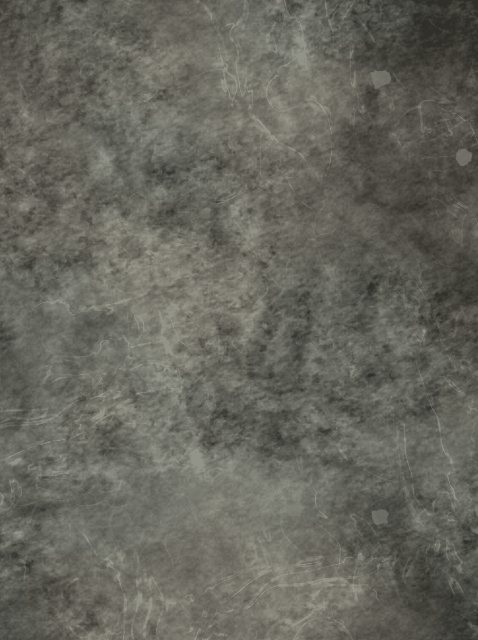
Give the GLSL for this texture, as a WebGL 2 fragment shader.

```glsl
#version 300 es
precision highp float;

uniform vec2 u_resolution;
out vec4 fragColor;

float hash(vec2 cell) {
    uvec2 k = uvec2(ivec2(cell)) * uvec2(1597u, 3571u);
    uint h = (k.x ^ (k.y << 7)) * 2747u + k.y;
    h = (h ^ (h >> 15)) * 73244475u;
    h = (h ^ (h >> 16)) * 73244475u;
    return float((h ^ (h >> 16)) & 65535u) / 65535.0;
}

float noise(vec2 p) {
    vec2 i = floor(p), f = fract(p);
    f = f * f * (3.0 - 2.0 * f);
    return mix(mix(hash(i), hash(i + vec2(1, 0)), f.x),
               mix(hash(i + vec2(0, 1)), hash(i + vec2(1, 1)), f.x), f.y);
}

float fbm(vec2 p, int octaves) {
    float sum = 0.0, weight = 0.5, total = 0.0;
    for (int i = 0; i < octaves; i++) {
        sum += weight * noise(p);
        total += weight;
        weight *= 0.52;
        p = mat2(1.6, 1.2, -1.2, 1.6) * p + 17.3;
    }
    return sum / total;
}

vec2 turn(vec2 p, float angle) {
    float c = cos(angle), s = sin(angle);
    return vec2(c * p.x + s * p.y, c * p.y - s * p.x);
}

// Thin broken creases running along one direction, confined to patches
float creases(vec2 p, float angle, float seed) {
    vec2 along = turn(p, angle);
    vec2 bend = vec2(noise(p * 14.0 + seed), noise(p * 14.0 - seed)) - 0.5;
    float field = fbm(along * vec2(8.0, 24.0) + bend * 1.8 + seed, 5);
    float line = smoothstep(0.035, 0.0, abs(field - 0.5));
    float patches = smoothstep(0.5, 0.72, fbm(along * vec2(3.0, 7.0) + seed * 2.0, 4));
    float wear = smoothstep(0.3, 0.65, fbm(p * 75.0 + seed, 3));
    return patches * (0.35 * wear + line * (0.35 + 0.65 * wear));
}

// Sparse pale chips with ragged outlines
float chips(vec2 p) {
    vec2 grid = p / 0.135 + 3.0;
    vec2 cell = floor(grid);
    vec2 centre = 0.25 + 0.5 * vec2(hash(cell + 41.0), hash(cell + 83.0));
    vec2 d = fract(grid) - centre;
    float ragged = 0.09 * (fbm(p * 75.0 + 9.0, 3) - 0.5);
    float radius = mix(0.07, 0.11, hash(cell + 29.0));
    float box = max(abs(d.x + 0.35 * d.y), abs(d.y - 0.2 * d.x));
    float dist = mix(length(d), box, 0.5) + ragged;
    float shape = smoothstep(radius + 0.012, radius - 0.012, dist);
    return shape * step(hash(cell + 7.0), 0.24);
}

void main() {
    vec2 uv = gl_FragCoord.xy / u_resolution;
    vec2 p = gl_FragCoord.xy / u_resolution.y;

    // Soft clouds and darker borders
    vec2 warp = vec2(fbm(p * 5.0 + 31.0, 3), fbm(p * 5.0 + 67.0, 3)) - 0.5;
    float clouds = fbm(p * 4.6 + warp * 1.6 + 5.0, 5) - 0.5;
    vec2 q = uv - 0.5;
    float tone = 1.65 * clouds - 1.25 * (dot(q, q) - 0.167);

    // Mottling, fading in and out between smooth areas
    float rough = smoothstep(0.35, 0.65, fbm(p * 6.0 + 113.0, 3));
    float mottle = fbm(p * 34.0 + warp * 3.0 + 19.0, 4) - 0.5;
    tone += mottle * mix(0.55, 1.2, rough);

    // Fine grit, brushed slightly along the diagonal
    vec2 brushed = turn(p, 0.35);
    tone += (fbm(brushed * vec2(110.0, 190.0), 2) - 0.5) * mix(0.4, 0.75, rough);
    tone += (noise(p * 330.0 + 51.0) - 0.5) * 0.22;

    // Dark pits and pale flecks
    float pits = smoothstep(0.62, 0.76, fbm(p * 85.0 + 201.0, 3));
    float flecks = smoothstep(0.78, 0.95, noise(p * 190.0 + 307.0));
    tone -= 0.3 * pits * rough;
    tone += 0.22 * flecks * rough;

    // Worn creases: shallow diagonals, steep streaks, and faint curls
    tone += 0.5 * creases(p, 0.45, 11.0);
    tone += 0.5 * creases(p, -1.15, 47.0);
    float curl = abs(fbm(p * 16.0 + warp * 4.0 + 91.0, 3) - 0.5);
    tone += 0.22 * smoothstep(0.02, 0.0, curl) * smoothstep(0.45, 0.65, noise(p * 22.0 + 7.0));

    // Chips keep a trace of the surface grit
    tone = mix(tone, 0.48 + 0.25 * mottle, 0.75 * chips(p));

    // Warm grey ramp with a slight cool drift
    tone = clamp(tone - 0.03, -0.85, 0.85);
    vec3 colour = vec3(0.388, 0.381, 0.346) + vec3(0.232, 0.233, 0.219) * tone;
    colour += vec3(-0.012, 0.002, 0.005) * smoothstep(0.45, 0.7, fbm(p * 4.0 + 151.0, 3));
    fragColor = vec4(colour, 1.0);
}
```
